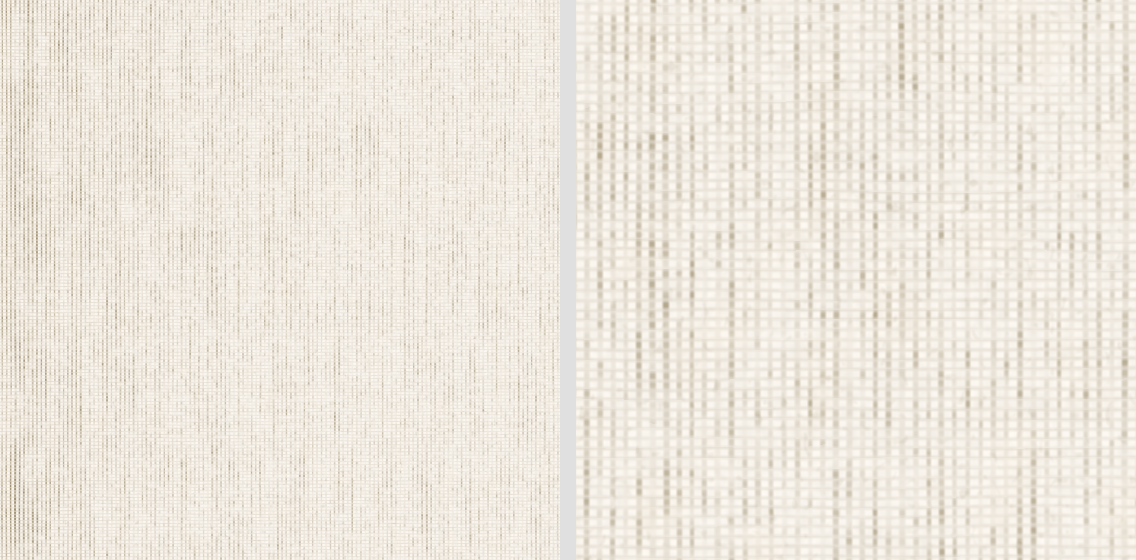
Left: the whole. Right: its middle third, enlarged.
Reproduce this texture procedurally as a WebGL 1 fragment shader.

```glsl
precision highp float;
uniform vec2 u_resolution;

const vec3 THREAD = vec3(0.950, 0.930, 0.900);
const vec3 CROWN = vec3(0.988, 0.970, 0.942);
const vec3 CREAM = vec3(0.950, 0.917, 0.868);
const vec3 GAP = vec3(0.610, 0.550, 0.425);
const vec2 THREADS = vec2(128.0, 170.0);
const float BANDS = 5.0;

float hash(vec2 p) {
  p = fract(p * vec2(0.1031, 0.1137));
  p += dot(p, p.yx + 33.33);
  return fract((p.x + p.y) * p.x * 17.17);
}

vec2 gradientAt(vec2 cell) {
  float angle = 6.28318 * hash(cell + 71.0);
  return vec2(cos(angle), sin(angle));
}

// Gradient noise, roughly -0.7 to 0.7
float noise(vec2 p) {
  vec2 i = floor(p);
  vec2 f = p - i;
  vec2 u = f * f * f * (f * (f * 6.0 - 15.0) + 10.0);
  vec2 e = vec2(1.0, 0.0);
  float low = mix(dot(gradientAt(i), f), dot(gradientAt(i + e), f - e), u.x);
  float high = mix(dot(gradientAt(i + e.yx), f - e.yx), dot(gradientAt(i + 1.0), f - 1.0), u.x);
  return mix(low, high, u.y);
}

// 1 on the centre line of each repeat, falling to 0 past the half width
float stripe(float x, float halfWidth, float blur) {
  float d = abs(fract(x) - 0.5);
  return 1.0 - smoothstep(halfWidth - blur, halfWidth + blur, d);
}

// Wear is heaviest along the left side and in the upper left corner
float wearAt(vec2 uv) {
  float side = exp(-uv.x * 5.0);
  float corner = exp(-length((uv - vec2(0.0, 1.0)) * vec2(3.0, 5.0)));
  return 0.36 * side + 0.15 * corner;
}

// 1 at the seams between the horizontal bands of cloth
float seamAt(float bandY) {
  float toSeam = 0.5 - abs(fract(bandY) - 0.5);
  return 1.0 - smoothstep(0.0, 0.14, toSeam);
}

// How far the gap beside a warp thread stands open
float openness(vec2 uv, vec2 cell, float wear) {
  float bandY = uv.y * BANDS + 0.15 * noise(vec2(uv.x * 12.0, 3.0));
  float band = floor(bandY);
  float clumps = noise(vec2(cell.x * 0.21 + band * 17.3, uv.y * 6.0));
  float streaks = noise(vec2(cell.x * 0.73 + 5.2, uv.y * 22.0));
  float flecks = noise(vec2(cell.x * 0.61 + 9.7, uv.y * 85.0));
  float column = hash(vec2(cell.x, band + 40.0)) - 0.5;
  float grain = hash(cell + 13.0) - 0.5;
  float uneven = (0.22 + 1.1 * wear) * clumps + 0.34 * streaks + 0.36 * flecks + 0.34 * column;
  return 0.32 + wear + uneven * (1.0 - 0.6 * seamAt(bandY)) + 0.34 * grain;
}

void main() {
  vec2 uv = gl_FragCoord.xy / u_resolution;

  // Nearly straight thread grid
  vec2 wander = vec2(noise(uv * vec2(40.0, 5.0)), noise(uv * vec2(9.0, 30.0) + 50.0));
  vec2 weave = uv * THREADS + vec2(0.16, 0.4) * wander;
  vec2 cell = floor(weave);
  float wear = wearAt(uv);

  // Thin slits between warp threads, crossed by weft threads
  float halfWidth = 0.15 + 0.08 * hash(vec2(cell.x, 8.0));
  float slit = stripe(weave.x, halfWidth, 0.15);
  float opening = stripe(weave.y, 0.30, 0.20);
  float open = smoothstep(0.0, 1.35, openness(uv, cell, wear));
  float dark = slit * mix(0.38, 1.0, opening) * open;

  // Weft grooves that come and go along each row, and stray flecks
  float rowDepth = 0.55 + 0.9 * hash(vec2(cell.y, 3.0)) + 1.1 * noise(vec2(uv.x * 38.0, cell.y * 0.77));
  float groove = stripe(weave.y + 0.5, 0.17, 0.17);
  dark += groove * (0.055 + 0.12 * wear) * max(rowDepth, 0.0);
  dark += 0.13 * smoothstep(0.28, 0.60, noise(uv * vec2(150.0, 130.0)));

  // Pale threads with bright crowns and a warm cloudy tint
  float crown = (1.0 - slit) * stripe(weave.y, 0.30, 0.20);
  float cloud = smoothstep(-0.1, 0.55, noise(uv * vec2(26.0, 18.0) + 20.0));
  vec3 cloth = mix(THREAD, CREAM, 0.5 * cloud + 0.3 * wear);
  cloth = mix(cloth, CROWN, crown * clamp(0.72 + 0.8 * noise(uv * vec2(110.0, 60.0)), 0.0, 1.0));
  cloth += 0.02 * noise(uv * 210.0);

  gl_FragColor = vec4(mix(cloth, GAP, clamp(dark, 0.0, 1.0)), 1.0);
}
```
